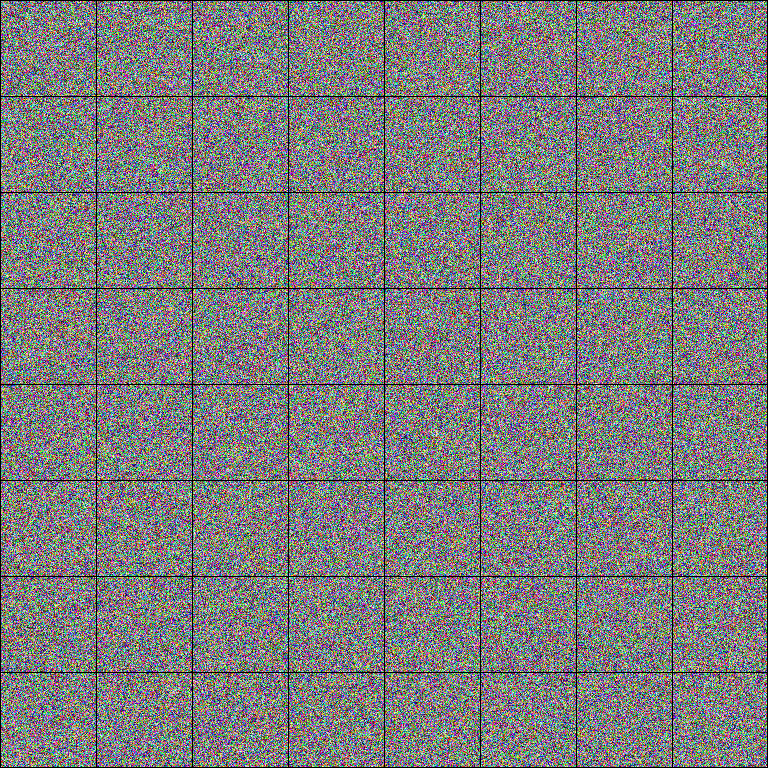
Give the GLSL for this pattern, as a WebGL 1 fragment shader.

```glsl
precision highp float;

uniform vec2 u_resolution;

const float TILES = 8.0;
const float GRAINS = 768.0;
const int MAX_SPAN = 7;
const vec3 RULE_COLOR = vec3(0.0);

// Three independent random values per cell
vec3 hash3(vec2 cell) {
  vec3 p = fract(cell.xyx * vec3(0.1031, 0.1030, 0.0973));
  p += dot(p, p.yxz + 33.33);
  return fract((p.xxy + p.yzz) * p.zyx);
}

// One grain wide rules: the first of every tile and the last of all
float ruleMask(vec2 cell, float tiles, float grains) {
  vec2 inTile = mod(cell + 0.5, grains / tiles);
  vec2 first = 1.0 - step(1.0, inTile);
  vec2 last = step(grains - 1.5, cell);
  vec2 rule = max(first, last);
  return max(rule.x, rule.y);
}

vec3 cellColor(vec2 cell, float tiles, float grains) {
  return mix(hash3(cell + 17.0), RULE_COLOR, ruleMask(cell, tiles, grains));
}

// Area of a unit cell that lies inside a box
float overlapArea(vec2 cell, vec2 low, vec2 high) {
  vec2 side = max(min(cell + 1.0, high) - max(cell, low), 0.0);
  return side.x * side.y;
}

// Area average of the cells under one pixel, so edges stay smooth at any size
vec3 filteredCells(vec2 low, vec2 high, float tiles, float grains) {
  vec3 sum = vec3(0.0);
  float total = 0.0;
  for (int j = 0; j < MAX_SPAN; j++) {
    for (int i = 0; i < MAX_SPAN; i++) {
      vec2 cell = floor(low) + vec2(float(i), float(j));
      float area = overlapArea(cell, low, high);
      if (area > 0.0) {
        sum += area * cellColor(cell, tiles, grains);
        total += area;
      }
    }
  }
  return sum / total;
}

void main() {
  // Cells are counted from the upper left corner
  vec2 uv = gl_FragCoord.xy / u_resolution;
  vec2 center = vec2(uv.x, 1.0 - uv.y) * GRAINS;
  vec2 halfPixel = 0.5 * GRAINS / u_resolution;

  vec3 color = filteredCells(center - halfPixel, center + halfPixel, TILES, GRAINS);
  gl_FragColor = vec4(color, 1.0);
}
```
